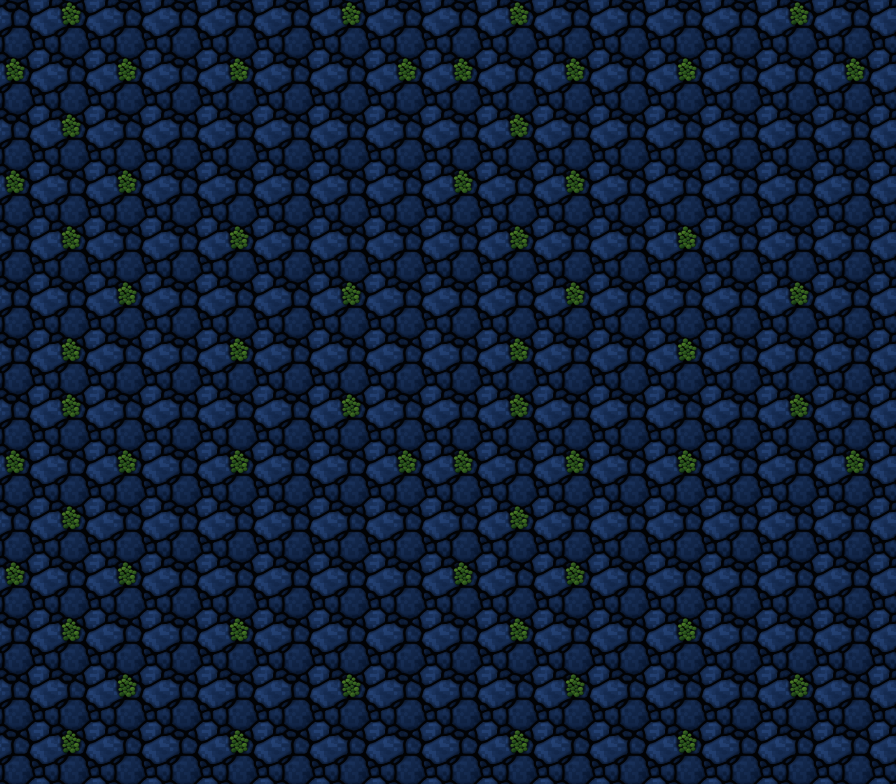
Give the GLSL for this texture, as a WebGL 2 fragment shader.

```glsl
#version 300 es
precision highp float;
// Night-blue cobblestones: one square tile of rounded stones, repeated 16 x 14.
// Nearest-stone distances leave dark joints; wrapped noise adds speckles, and
// clumps of moss sit on some tiles in a layout that repeats every 8 x 7 tiles.

#define TILES vec2(16.0, 14.0)
#define MOSS_PERIOD ivec2(8, 7)
#define JOINT 0.018
#define GROW 0.022
#define TILT 0.38
#define GRAIN 16.0
#define LEAVES 17
#define LEAF_SIZE 0.046

uniform vec2 u_resolution;
out vec4 outColor;

const vec3 JOINT_COLOR = vec3(0.008, 0.010, 0.020);
const vec3 STONE_DARK = vec3(0.035, 0.095, 0.200);
const vec3 STONE_LIGHT = vec3(0.160, 0.285, 0.500);
const vec3 MOSS_DARK = vec3(0.07, 0.21, 0.08);
const vec3 MOSS_LIGHT = vec3(0.29, 0.48, 0.15);

// Stones of one tile: centre (y down) and radii; large ones first, then pebbles
const int STONE_COUNT = 11;
const vec4 STONES[STONE_COUNT] = vec4[STONE_COUNT](
    vec4(0.90, 0.37, 0.32, 0.215), vec4(0.32, 0.77, 0.25, 0.25),
    vec4(0.69, 0.05, 0.18, 0.16), vec4(0.94, 0.79, 0.125, 0.125),
    vec4(0.37, 0.32, 0.13, 0.13), vec4(0.00, 0.05, 0.08, 0.05),
    vec4(0.69, 0.79, 0.07, 0.07), vec4(0.63, 0.64, 0.05, 0.04),
    vec4(0.17, 0.13, 0.08, 0.055), vec4(0.44, 0.12, 0.05, 0.05),
    vec4(0.10, 0.57, 0.06, 0.04));

float hash(vec2 p) {
    return fract(sin(dot(p, vec2(127.1, 311.7))) * 43758.5453);
}

// Value noise that wraps after one tile
float tileNoise(vec2 p, float cells) {
    vec2 i = floor(p * cells), f = fract(p * cells);
    f = smoothstep(0.2, 0.8, f);
    vec2 a = mod(i, cells), b = mod(i + 1.0, cells);
    return mix(mix(hash(a), hash(vec2(b.x, a.y)), f.x),
               mix(hash(vec2(a.x, b.y)), hash(b), f.x), f.y);
}

// Position inside a stone, scaled so that its rim lies near length 1
vec2 stoneSpace(vec2 p, vec4 stone) {
    vec2 d = p - stone.xy;
    d -= round(d);
    float c = cos(TILT), s = sin(TILT);
    return vec2(c * d.x - s * d.y, s * d.x + c * d.y) / stone.zw;
}

float stoneDistance(vec2 q, vec4 stone, float seed) {
    float angle = atan(q.y, q.x);
    float wobble = 0.035 * sin(3.0 * angle + seed * 2.1) + 0.025 * sin(5.0 * angle + seed);
    vec2 a = pow(abs(q) + 1e-4, vec2(2.4));
    float radius = pow(a.x + a.y, 1.0 / 2.4);
    return (radius * (1.0 + wobble) - 1.0) * min(stone.z, stone.w);
}

vec3 cobbles(vec2 p, float aa) {
    float nearest = 9.0, second = 9.0, tone = 0.0;
    vec2 local = vec2(0.0);
    for (int i = 0; i < STONE_COUNT; i++) {
        vec4 stone = STONES[i];
        vec2 q = stoneSpace(p, stone);
        float d = stoneDistance(q, stone, float(i));
        if (d < nearest) {
            second = nearest;
            nearest = d;
            local = p - stone.xy;
            local = (local - round(local)) / stone.zw;
            // Larger stones in the upper half of the tile are paler
            tone = 0.5 + 0.5 * cos(6.28318 * (stone.y - 0.2));
            tone *= smoothstep(0.10, 0.18, stone.z);
        } else {
            second = min(second, d);
        }
    }
    float edge = max(nearest - GROW, 0.5 * (nearest - second) + JOINT);

    // Light from the upper left, darker rim, pale and dark speckles
    float shade = 0.23 + 0.36 * tone - 0.17 * dot(local, vec2(0.5, 0.8));
    float grain = tileNoise(p, GRAIN);
    shade += (0.14 + 0.16 * tone) * smoothstep(0.62, 0.80, grain);
    shade -= 0.13 * smoothstep(0.38, 0.22, grain);
    vec3 color = mix(STONE_DARK, STONE_LIGHT, clamp(shade, 0.0, 1.0));
    color *= mix(1.0, 0.65, smoothstep(-0.045, 0.0, edge));
    return mix(color, JOINT_COLOR, smoothstep(-aa, aa, edge));
}

// A checkered drift on the left of the layout, strays on its right
bool hasMoss(ivec2 cell) {
    int c = cell.x % MOSS_PERIOD.x, r = cell.y % MOSS_PERIOD.y;
    bool drift = c < 3 && (c + r) % 2 == 1 && r < 5 + 2 * c;
    bool stray = c == 6 - 2 * (r * r % 5) || c * r == 7;
    return drift || stray;
}

// Leaves on a golden-angle spiral over a soft shadow
vec3 addMoss(vec3 color, vec2 p, float aa) {
    vec2 d = p - vec2(0.26, 0.26);
    color *= mix(0.25, 1.0, smoothstep(0.75, 1.1, length(d / vec2(0.20, 0.23))));
    for (int i = 0; i < LEAVES; i++) {
        float k = float(i), turn = 2.39996 * k;
        vec2 spot = vec2(0.16, 0.185) * sqrt((k + 0.5) / float(LEAVES)) * vec2(cos(turn), sin(turn));
        vec2 q = d - spot;
        float leaf = length(q * vec2(1.0, 1.15)) - LEAF_SIZE * (0.8 + 0.4 * hash(vec2(k, 3.0)));
        float light = 0.25 + 0.6 * hash(vec2(k, 7.0)) - 1.2 * spot.y - dot(q, vec2(5.0, 8.0));
        vec3 green = mix(MOSS_DARK, MOSS_LIGHT, clamp(light, 0.0, 1.0));
        green *= mix(1.0, 0.6, smoothstep(-0.02, 0.0, leaf));
        color = mix(color, green, smoothstep(aa, -aa, leaf));
    }
    return color;
}

void main() {
    vec2 uv = gl_FragCoord.xy / u_resolution;
    vec2 grid = vec2(uv.x, 1.0 - uv.y) * TILES;
    vec2 p = fract(grid);
    float aa = 0.5 * TILES.y / u_resolution.y;
    vec3 color = cobbles(p, aa);
    if (hasMoss(ivec2(floor(grid)))) color = addMoss(color, p, aa);
    outColor = vec4(color, 1.0);
}
```
